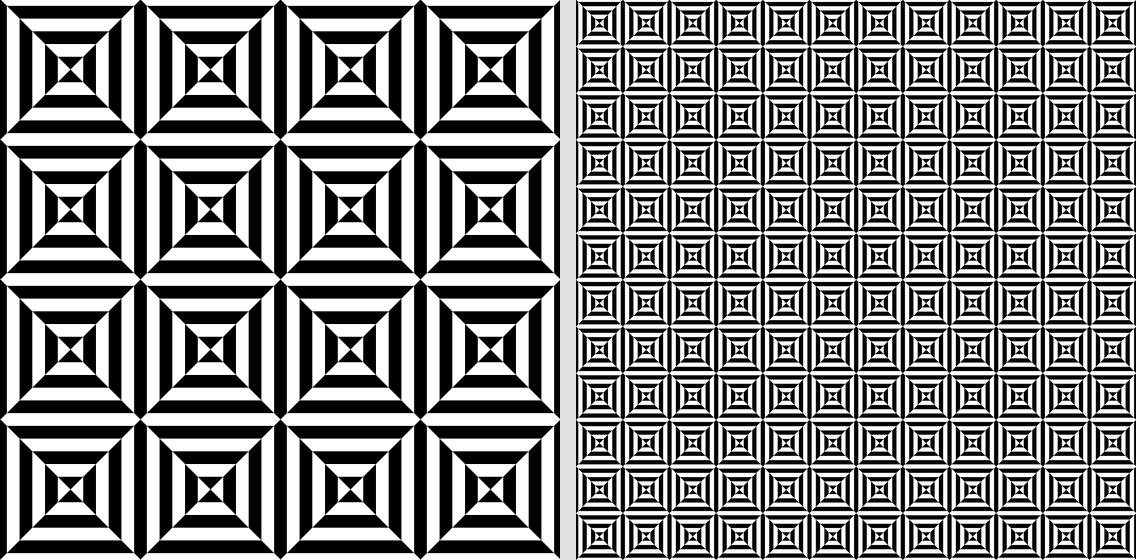
Left, the tile; right, the same tile 3 across and 3 down.
Reproduce this pattern procedurally as a three.js fragment shader.

```glsl
// Op-art grid of concentric square rings, cut by both diagonals of each tile.
// Ring parity sets black or white, and the left and right wedges invert the
// top and bottom ones; outermost half rings join across tile borders.
#define REPEATS 4.0
#define RINGS 5.5
#define SHIFT vec2(0.0009, 0.0009)
#define EDGE_PIXELS 1.0
#define INK vec3(0.005)
#define PAPER vec3(1.0)

varying vec2 vUv;

// Smoothed sign: -1 to 1 over one edge width.
float softSign(float dist, float width) {
  return clamp(2.0 * dist / width, -1.0, 1.0);
}

// Signed distance to the nearest ring edge, positive in even rings.
float ringDistance(float radius) {
  return abs(mod(radius + 1.5, 2.0) - 1.0) - 0.5;
}

void main() {
  // Folded tile coordinates, measured in ring widths from the tile centre
  float scale = 2.0 * RINGS;
  vec2 p = abs(fract((vUv - SHIFT) * REPEATS) - 0.5) * scale;
  vec2 texel = fwidth(vUv) * REPEATS * scale;
  float edge = max(max(texel.x, texel.y) * EDGE_PIXELS, 1e-5);

  // Square rings, inverted between the side and the upright wedges
  float ring = softSign(ringDistance(max(p.x, p.y)), edge);
  float wedge = softSign((p.x - p.y) * 0.7071, edge);

  gl_FragColor = vec4(mix(INK, PAPER, 0.5 + 0.5 * ring * wedge), 1.0);
}
```
